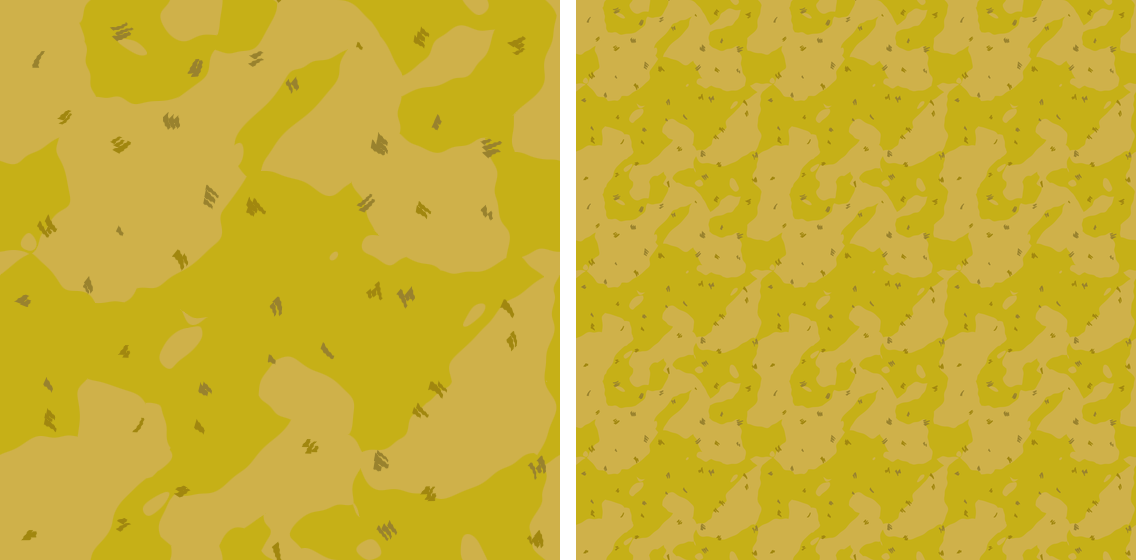
Left, the tile; right, the same tile 3 across and 3 down.
Write a WebGL 2 fragment shader that draws this pattern.

```glsl
#version 300 es
precision highp float;

uniform vec2 u_resolution;
out vec4 fragColor;

const float TAU = 6.2831853;
const vec3 MUSTARD = vec3(0.775, 0.69, 0.09);
const vec3 SAND = vec3(0.81, 0.695, 0.29);
const vec3 OLIVE = vec3(0.63, 0.53, 0.06);
const vec3 BROWN = vec3(0.60, 0.51, 0.18);

// Three random values per cell; wrapping the cell makes the pattern tile
vec3 cellHash(vec2 cell, float grid, uint seed) {
    uvec3 v = uvec3(uvec2(mod(cell, grid)), seed);
    v = v * 1664525u + 1013904223u;
    v.x += v.y * v.z;
    v.y += v.z * v.x;
    v.z += v.x * v.y;
    v ^= v >> 16u;
    v.x += v.y * v.z;
    v.y += v.z * v.x;
    v.z += v.x * v.y;
    return vec3(v >> 8u) * exp2(-24.0);
}

mat2 rotation(float angle) {
    float c = cos(angle), s = sin(angle);
    return mat2(c, -s, s, c);
}

// Layered sines with whole frequencies bend the outlines
vec2 warp(vec2 p) {
    p += 0.018 * sin(TAU * (p.yx * vec2(3.0, 2.0) + vec2(0.1, 0.6)));
    p += 0.007 * sin(TAU * (p.yx * 7.0 + p * vec2(2.0, -3.0)));
    p += 0.0025 * sin(TAU * (p.yx * 17.0 + p * vec2(-6.0, 5.0)));
    return p;
}

// Cellular distance to the nearest stretched seed, in canvas units
float nearestSeed(vec2 p, float grid, uint seed) {
    vec2 g = p * grid;
    vec2 home = floor(g);
    float nearest = 9.0;
    for (int y = -2; y <= 2; y++) {
        for (int x = -2; x <= 2; x++) {
            vec2 cell = home + vec2(x, y);
            vec3 place = cellHash(cell, grid, seed);
            vec3 shape = cellHash(cell, grid, seed + 50u);
            float stretch = mix(1.0, 1.65, shape.x);
            vec2 d = rotation(mix(-0.3, 1.7, place.z)) * (g - cell - place.xy);
            d *= vec2(1.0 / stretch, stretch);
            nearest = min(nearest, length(d) - 0.25 * shape.y);
        }
    }
    return nearest / grid;
}

// Two rival seed sets share the ground; a few small islands are added
float patchField(vec2 p) {
    vec2 q = warp(p);
    float patches = nearestSeed(q, 4.0, 3u) - nearestSeed(q, 4.0, 8u) - 0.009;
    float islands = -nearestSeed(q, 5.0, 21u) - 0.014;
    return max(patches, islands);
}

// Tapered, slightly bent stroke with slanted ends
float strokeDistance(vec2 p, float halfLength, float halfWidth, float bend) {
    p.x += 0.5 * p.y;
    p.y += bend * p.x * p.x + 0.0006 * sin(p.x * 700.0);
    float along = clamp(p.x / halfLength, -1.0, 1.0);
    vec2 q = abs(p) - vec2(halfLength, halfWidth * (0.8 - 0.35 * along));
    return length(max(q, 0.0)) + min(max(q.x, q.y), 0.0) - 0.001;
}

// Up to three parallel strokes side by side
float clusterDistance(vec2 p, vec2 cell, float grid) {
    vec3 style = cellHash(cell, grid, 70u);
    float angle = style.x < 0.65 ? mix(-1.35, -0.6, style.y) : mix(0.35, 1.2, style.y);
    p = rotation(angle) * p;
    float nearest = 1.0;
    for (int i = 0; i < 3; i++) {
        vec3 r = cellHash(cell, grid, 80u + uint(i));
        vec3 form = cellHash(cell, grid, 90u + uint(i));
        vec2 offset = vec2((r.x - 0.5) * 0.012, float(i - 1) * mix(0.007, 0.011, style.z));
        float d = strokeDistance(p - offset, mix(0.005, 0.016, r.y),
                                 mix(0.0018, 0.0055, form.x), (form.y - 0.5) * 30.0);
        if (i == 1 || r.z < 0.6) nearest = min(nearest, d);
    }
    return nearest;
}

vec3 paintMarks(vec3 color, vec2 p, float grid, float pixel) {
    vec2 home = floor(p * grid);
    for (int y = -1; y <= 1; y++) {
        for (int x = -1; x <= 1; x++) {
            vec2 cell = home + vec2(x, y);
            vec3 r = cellHash(cell, grid, 60u);
            vec2 center = (cell + mix(vec2(0.1), vec2(0.9), r.xy)) / grid;
            float d = clusterDistance(p - center, cell, grid);
            float cover = smoothstep(0.75 * pixel, -0.75 * pixel, d);
            color = mix(color, r.z < 0.35 ? BROWN : OLIVE, cover);
        }
    }
    return color;
}

void main() {
    vec2 p = gl_FragCoord.xy / u_resolution;
    float pixel = 1.0 / min(u_resolution.x, u_resolution.y);
    float field = patchField(p);
    float sand = clamp(0.5 + field / max(fwidth(field), 1e-5), 0.0, 1.0);
    vec3 color = mix(MUSTARD, SAND, sand);
    fragColor = vec4(paintMarks(color, p, 7.0, pixel), 1.0);
}
```
